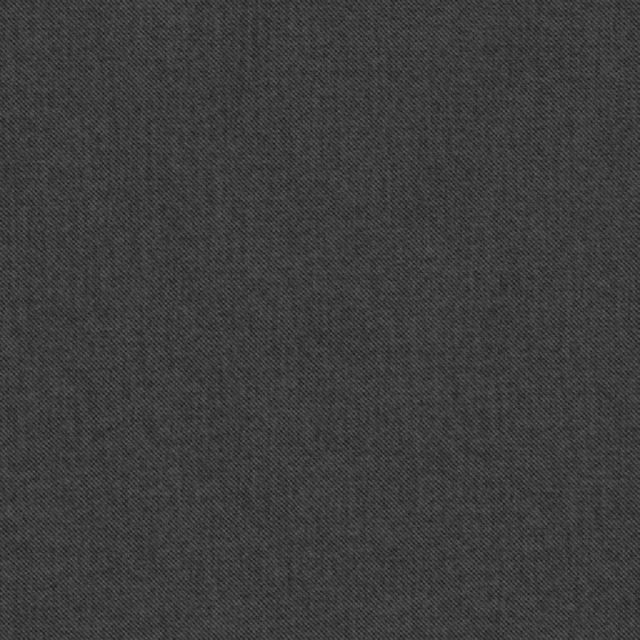
Reproduce this texture procedurally as a three.js fragment shader.

```glsl
#define THREADS 256.0
#define BASE_TONE 0.236
#define WEAVE_DEPTH 0.066
#define SLANT 0.45
#define KNOT_VARIATION 0.12
#define FIBRE_GRAIN 0.05
#define CLUSTER_DEPTH 0.045
#define STREAK_DEPTH 0.028
#define STREAK_STRETCH 0.07
#define WOBBLE 0.3

const float PI = 3.14159;

varying vec2 vUv;

float hash(vec2 p) {
  return fract(sin(dot(p, vec2(127.1, 311.7))) * 43758.5453);
}

float noise(vec2 p) {
  vec2 cell = floor(p);
  vec2 f = fract(p);
  vec2 blend = f * f * (3.0 - 2.0 * f);
  float lower = mix(hash(cell), hash(cell + vec2(1.0, 0.0)), blend.x);
  float upper = mix(hash(cell + vec2(0.0, 1.0)), hash(cell + vec2(1.0)), blend.x);
  return mix(lower, upper, blend.y);
}

// Alternating over and under crossings, leaning along the falling diagonal
float plainWeave(vec2 p) {
  float rising = cos(PI * (p.x - p.y));
  float falling = cos(PI * (p.x + p.y));
  return 0.5 * ((1.0 - SLANT) * rising - (1.0 + SLANT) * falling);
}

// Uneven brightness of single crossings, fading out at their borders
float knotVariation(vec2 p) {
  vec2 bump = sin(PI * fract(p));
  return (hash(floor(p) + 17.0) - 0.5) * bump.x * bump.y;
}

// Thick and thin stretches along weft and warp threads
float threadStreaks(vec2 p) {
  float weft = noise(vec2(p.x * STREAK_STRETCH, p.y) + 41.0);
  float warp = noise(vec2(p.x, p.y * STREAK_STRETCH) + 83.0);
  return weft + warp - 1.0;
}

void main() {
  vec2 threads = vUv * THREADS;

  // Slightly irregular thread paths
  vec2 drift = vec2(noise(threads * 0.3), noise(threads * 0.3 + 59.0)) - 0.5;
  vec2 p = threads + WOBBLE * drift;

  float tone = BASE_TONE;
  tone += WEAVE_DEPTH * plainWeave(p);
  tone += KNOT_VARIATION * knotVariation(p);
  tone += STREAK_DEPTH * threadStreaks(p);

  // Fine fibres, and small clusters of tighter or looser crossings
  tone += FIBRE_GRAIN * (noise(threads * 1.6 + 7.0) - 0.5);
  tone += CLUSTER_DEPTH * (noise(threads * 0.7 + 23.0) - 0.5);

  gl_FragColor = vec4(vec3(clamp(tone, 0.12, 0.35)), 1.0);
}
```
